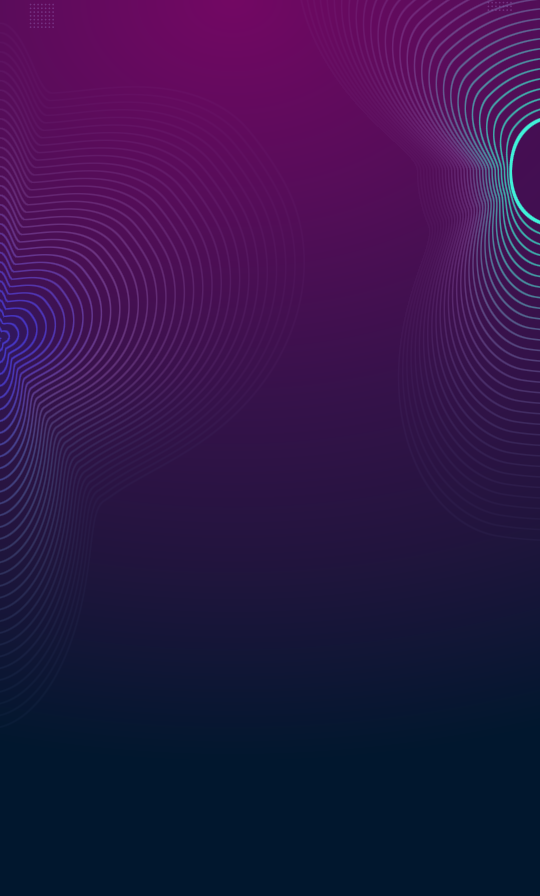
Reproduce this background procedurally as a Shadertoy shader.

```glsl
// Two families of glowing contour lines over a magenta-to-navy radial gradient.
// Each family is a polar field: radius divided by an angle-dependent outline,
// whose whole-number levels are drawn as thin antialiased strokes.

#define LEFT_CENTER vec2(0.0, 0.378)
#define RIGHT_CENTER vec2(0.618, 0.191)
#define GLOW_CENTER vec2(0.26, 0.0)
#define LEFT_LINES 33.0
#define RIGHT_LINES 30.0
#define LINE_WIDTH 0.0016
#define RIM_WIDTH 0.0030
#define DOT_PITCH 0.0042
#define DOT_RADIUS 0.0009

const vec3 MAGENTA = vec3(0.45, 0.03, 0.39);
const vec3 PLUM = vec3(0.34, 0.05, 0.35);
const vec3 VIOLET = vec3(0.21, 0.07, 0.29);
const vec3 INDIGO = vec3(0.13, 0.08, 0.24);
const vec3 NAVY = vec3(0.005, 0.09, 0.18);
const vec3 BLUE = vec3(0.30, 0.25, 0.90);
const vec3 LILAC = vec3(0.55, 0.34, 0.66);
const vec3 STEEL = vec3(0.30, 0.48, 0.66);
const vec3 TEAL = vec3(0.25, 0.95, 0.85);

// Coverage of a stroke, given its distance in pixels and its canvas width
float stroke(float pixels, float width) {
    return clamp(0.5 * width * iResolution.y - pixels + 0.5, 0.0, 1.0);
}

float levelLines(float level) {
    float offset = abs(level - round(level));
    return stroke(offset / max(fwidth(level), 1e-4), LINE_WIDTH);
}

vec3 background(vec2 p) {
    float d = length((p - GLOW_CENTER) * vec2(0.75, 1.0));
    vec3 color = mix(MAGENTA, PLUM, clamp(d / 0.22, 0.0, 1.0));
    color = mix(color, VIOLET, clamp((d - 0.22) / 0.23, 0.0, 1.0));
    color = mix(color, INDIGO, clamp((d - 0.45) / 0.18, 0.0, 1.0));
    return mix(color, NAVY, clamp((d - 0.63) / 0.22, 0.0, 1.0));
}

// Broad lobe with a notch above and a tail running down the left edge
float leftField(vec2 p) {
    vec2 v = p - LEFT_CENTER;
    float a = atan(-v.y, v.x);
    float outline = mix(0.215, 0.362, smoothstep(-0.95, 0.5, a));
    outline -= 0.085 * smoothstep(0.7, 1.45, a);
    outline += 0.075 * smoothstep(1.36, 1.57, a);
    outline += 0.22 * smoothstep(1.0, 1.6, -a);
    return length(v) / outline;
}

// Zero on the oval rim, one on the outermost line; pinched towards the left
float rightField(vec2 p) {
    vec2 v = p - RIGHT_CENTER;
    float a = atan(-v.y, -v.x);
    float s = sin(a);
    float rim = 0.048 + 0.012 * s * s;
    float outline = 0.152 + 0.24 * smoothstep(0.0, 0.85, a)
                  + 0.26 * smoothstep(0.4, 1.42, -a);
    return (length(v) - rim) / (outline - rim);
}

// Small square patch of dots, clipped to whole cells
float dotGrid(vec2 p, vec2 corner, vec2 count) {
    vec2 cell = (p - corner) / DOT_PITCH;
    vec2 inside = step(vec2(0.0), cell) * step(cell, count);
    float d = length(fract(cell) - 0.5) * DOT_PITCH - DOT_RADIUS;
    return inside.x * inside.y * clamp(0.5 - d * iResolution.y, 0.0, 1.0);
}

void mainImage(out vec4 fragColor, in vec2 fragCoord) {
    // Height units, measured downwards from the top left
    vec2 p = vec2(fragCoord.x, iResolution.y - fragCoord.y) / iResolution.y;
    vec3 color = background(p);

    // Left lobe: blue core, lilac body, steel tail
    float t = leftField(p);
    color = mix(color, BLUE * 0.5, 0.45 * exp(-40.0 * t * t));
    vec3 ink = mix(BLUE, LILAC, smoothstep(0.08, 0.4, t));
    ink = mix(ink, STEEL, 0.8 * smoothstep(0.41, 0.52, p.y));
    ink = mix(ink, BLUE, 0.5 * exp(-18.0 * p.x) * smoothstep(0.6, 0.2, t));
    float fade = mix(0.75, 0.06, smoothstep(0.0, 1.0, t));
    color = mix(color, ink, levelLines(t * LEFT_LINES) * fade * step(t, 1.01));

    // Right lobe: teal near the rim, lilac further out
    t = rightField(p);
    float level = t * RIGHT_LINES;
    ink = mix(TEAL * 0.9, LILAC, smoothstep(0.05, 0.55, t));
    ink = mix(ink, STEEL, 0.5 * smoothstep(0.3, 0.5, p.y));
    fade = mix(0.8, 0.07, smoothstep(0.0, 0.95, t));
    float shown = step(0.5, level) * step(t, 1.01);
    color = mix(color, ink, levelLines(level) * fade * shown);

    // Oval opening and its bright rim
    color = mix(color, VIOLET * vec3(1.2, 0.8, 1.1), 0.6 * step(t, 0.0));
    float rimPixels = abs(level) / max(fwidth(level), 1e-4);
    color = mix(color, TEAL, stroke(rimPixels, RIM_WIDTH));

    // Dot patches along the top edge
    float dots = dotGrid(p, vec2(0.032, 0.003), vec2(7.0))
               + dotGrid(p, vec2(0.543, -0.016), vec2(7.0));
    color = mix(color, LILAC, 0.5 * dots);

    fragColor = vec4(color, 1.0);
}
```
